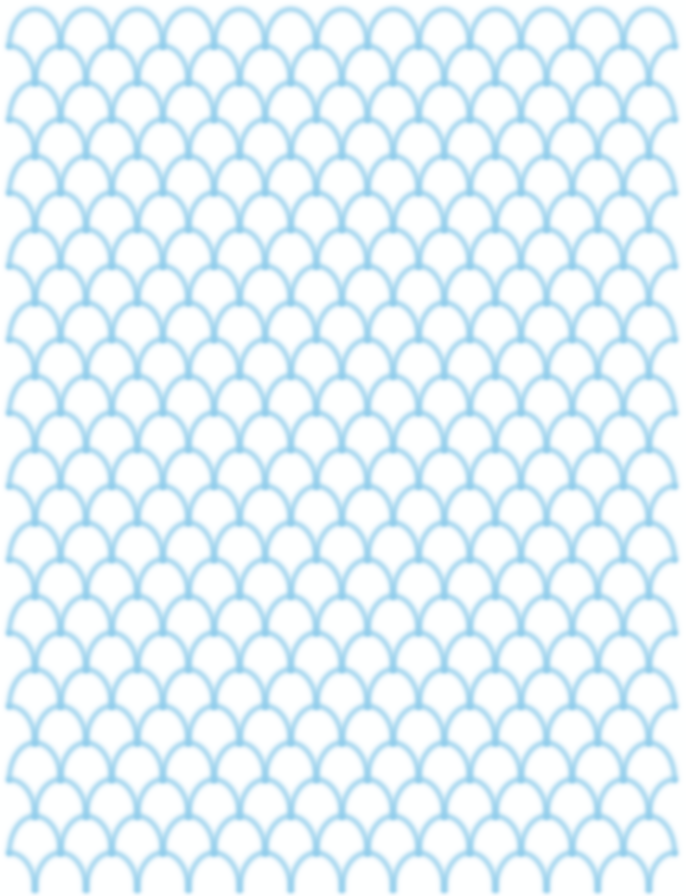
Write a Shadertoy shader that draws this pattern.

```glsl
// Fish-scale lattice: staggered rows of half-ellipse arches in soft blue line.
// Each pixel blends the blurred strokes of the nearby arches; odd rows are
// shifted by half an arch and end in half arches at both side borders.

#define COLUMNS 13.0                   // whole arches across
#define ROWS 24.0                      // rows down
#define PITCH vec2(0.05710, 0.04093)   // arch width, row height (canvas height = 1)
#define CORNER vec2(-0.3723, 0.9896)   // top left, x measured from the centre
#define SOFTNESS 0.0030                // spread of the blurred stroke
#define STRENGTH 0.65                  // opacity at the stroke centre
#define PAPER vec3(0.995, 0.999, 1.0)
#define INK vec3(0.56, 0.80, 0.92)

// Distance to the upper half of an ellipse; below it, to the nearest foot.
float archDistance(vec2 p, vec2 radius) {
    if (p.y < 0.0) return length(vec2(abs(p.x) - radius.x, p.y));
    float scale = length(p / radius);
    float slope = length(p / (radius * radius));
    return abs(scale * (scale - 1.0) / max(slope, 1e-4));
}

float softStroke(float d) {
    float t = d / SOFTNESS;
    return STRENGTH * exp(-0.5 * t * t);
}

void mainImage(out vec4 fragColor, in vec2 fragCoord) {
    vec2 p = vec2(fragCoord.x - 0.5 * iResolution.x, fragCoord.y) / iResolution.y;
    vec2 q = vec2(p.x - CORNER.x, CORNER.y - p.y);   // right and down from the corner
    vec2 radius = vec2(0.5 * PITCH.x, PITCH.y);
    float nearRow = floor(q.y / PITCH.y);
    float clear = 1.0;                               // paper left uncovered

    for (int j = -1; j <= 1; j++) {
        float row = nearRow + float(j);
        if (row < 0.0 || row >= ROWS) continue;

        bool odd = mod(row, 2.0) > 0.5;
        float inset = odd ? 0.0 : 0.5;
        float last = odd ? COLUMNS : COLUMNS - 1.0;
        float nearColumn = floor(q.x / PITCH.x - inset + 0.5);

        for (int i = -1; i <= 1; i++) {
            float column = nearColumn + float(i);
            if (column < 0.0 || column > last) continue;

            // Arch centre sits on the line joining its feet
            vec2 centre = vec2(column + inset, row + 1.0) * PITCH;
            vec2 local = vec2(q.x - centre.x, centre.y - q.y);
            float d = archDistance(local, radius);

            // Border arches of odd rows stop at their apex
            bool outside = odd && ((column < 0.5 && local.x < 0.0)
                                || (column > last - 0.5 && local.x > 0.0));
            if (outside) d = length(local - vec2(0.0, radius.y));

            clear *= 1.0 - softStroke(d);
        }
    }

    fragColor = vec4(mix(INK, PAPER, clear), 1.0);
}
```
